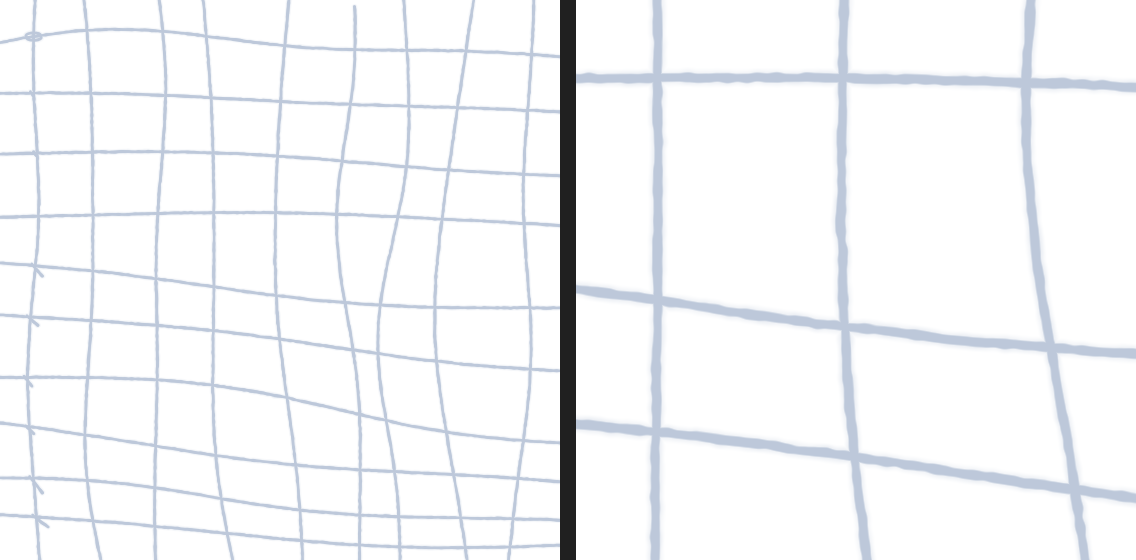
Left: the whole. Right: its middle third, enlarged.
A Shadertoy shader for this pattern:

```glsl
// Hand-drawn grid of wavering blue-grey pen lines on white paper.

const vec3 PAPER = vec3(1.0);
const vec3 INK = vec3(0.74, 0.785, 0.855);
const int ROWS = 10;
const int COLUMNS = 9;
const float HALF_WIDTH = 0.0029;
const float BLEED_REACH = 0.0065;
const float BLEED_STRENGTH = 0.38;
const float ROUGHNESS = 0.0011;
const float WOBBLE = 0.0012;
const float PEN_START = 0.012;       // where the late column begins
const int LATE_COLUMN = 5;
const vec2 TICK_OFFSET = vec2(-0.0065, -0.0025);
const vec2 KNOT_RADII = vec2(0.0135, 0.0065);
const float PI = 3.14159;

// Per line, in percent of the canvas: start, drift, bow, sway
const vec4 ROW_SHAPE[ROWS] = vec4[ROWS](
    vec4(7.55, 2.6, -1.59, -1.17), vec4(16.7, 3.26, -0.38, -0.26),
    vec4(27.5, 3.9, -1.43, -0.46), vec4(38.8, 1.43, -1.43, 0.0),
    vec4(47.0, 7.94, 1.73, -0.72), vec4(56.25, 10.0, -0.52, -0.65),
    vec4(67.4, 11.7, -2.1, -1.4),  vec4(75.5, 10.5, 1.75, 0.0),
    vec4(85.3, 7.55, 1.1, -0.91),  vec4(91.9, 5.47, 1.56, -0.65));
const vec4 COLUMN_SHAPE[COLUMNS] = vec4[COLUMNS](
    vec4(6.25, 0.78, -0.82, 0.85),   vec4(15.0, 3.0, -0.44, 1.38),
    vec4(28.4, -0.65, 0.26, 0.47),   vec4(36.3, 5.2, -0.95, 1.22),
    vec4(51.6, 2.47, -3.3, -0.43),   vec4(63.3, 0.91, -1.98, -1.08),
    vec4(72.1, -0.65, -2.17, 1.84),  vec4(84.6, -1.17, -5.86, 0.48),
    vec4(95.3, -4.43, 1.15, -1.15));

// Finer ripples, in percent
const float ROW_RIPPLE[ROWS] = float[ROWS](
    -0.81, -0.18, 0.13, 0.07, -0.16, 0.17, 0.36, -0.26, -0.46, 0.0);
const vec2 COLUMN_RIPPLE[COLUMNS] = vec2[COLUMNS](
    vec2(-0.29, -0.42), vec2(-0.48, 0.3), vec2(0.44, 0.36),
    vec2(-0.25, 0.13), vec2(0.33, -0.16), vec2(0.83, 0.56),
    vec2(0.99, -0.55), vec2(0.33, -0.18), vec2(-0.03, 0.42));

// Length of the stray tick on each row, in percent; zero means none
const float TICK_LENGTH[ROWS] = float[ROWS](
    0.0, 1.0, 1.0, 0.0, 2.8, 2.6, 2.3, 1.9, 3.6, 3.4);

float hash(vec2 p) {
    return fract(sin(dot(p, vec2(127.1, 311.7))) * 43758.5453);
}

float noise(vec2 p) {
    vec2 cell = floor(p), f = fract(p);
    f = f * f * (3.0 - 2.0 * f);
    return mix(mix(hash(cell), hash(cell + vec2(1, 0)), f.x),
               mix(hash(cell + vec2(0, 1)), hash(cell + vec2(1, 1)), f.x), f.y);
}

// Line position (x) and slope (y) at parameter t
vec2 curve(float t, vec4 shape, vec2 ripple) {
    vec4 amplitude = vec4(shape.zw, ripple);
    vec4 frequency = PI * vec4(1, 2, 3, 4);
    float position = shape.x + shape.y * t + dot(amplitude, sin(frequency * t));
    float slope = shape.y + dot(amplitude * frequency, cos(frequency * t));
    return vec2(position, slope) * 0.01;
}

vec2 rowCurve(int i, float x) {
    return curve(x, ROW_SHAPE[i], vec2(ROW_RIPPLE[i], 0.0));
}

vec2 columnCurve(int i, float y) {
    return curve(y, COLUMN_SHAPE[i], COLUMN_RIPPLE[i]);
}

float segmentDistance(vec2 p, vec2 a, vec2 along) {
    vec2 q = p - a;
    return length(q - along * clamp(dot(q, along) / dot(along, along), 0.0, 1.0));
}

float ellipseRing(vec2 q, vec2 radii) {
    float k = length(q / radii);
    return abs(k - 1.0) * k / max(length(q / (radii * radii)), 1e-4);
}

float gridDistance(vec2 p) {
    float d = 1.0;
    for (int i = 0; i < COLUMNS; i++) {
        vec2 c = columnCurve(i, p.y);
        float across = (p.x - c.x) * inversesqrt(1.0 + c.y * c.y);
        float beyond = i == LATE_COLUMN ? max(PEN_START - p.y, 0.0) : 0.0;
        d = min(d, length(vec2(across, beyond)));
    }
    for (int i = 0; i < ROWS; i++) {
        vec2 c = rowCurve(i, p.x);
        d = min(d, abs(p.y - c.x) * inversesqrt(1.0 + c.y * c.y));

        // Ticks lean off the first column; a knot ties the top corner
        float rowY = rowCurve(i, 0.06).x;
        vec2 crossing = vec2(columnCurve(0, rowY).x, rowY);
        if (TICK_LENGTH[i] > 0.0) {
            vec2 lean = normalize(vec2(1.0, 0.7 + 0.8 * hash(vec2(i, 3))));
            d = min(d, segmentDistance(p, crossing + TICK_OFFSET, lean * TICK_LENGTH[i] * 0.01));
        }
        if (i == 0) d = min(d, ellipseRing(p - crossing, KNOT_RADII));
    }
    return d;
}

void mainImage(out vec4 fragColor, in vec2 fragCoord) {
    vec2 p = fragCoord / iResolution.xy;
    p.y = 1.0 - p.y;

    // Unsteady hand and rough pen edge
    vec2 shake = vec2(noise(p * 45.0), noise(p * 45.0 + 37.0)) - 0.5;
    float d = gridDistance(p + WOBBLE * shake) + ROUGHNESS * (noise(p * 170.0) - 0.5);

    // Solid stroke with a patchy soft bleed
    float softness = max(0.0009, 0.75 / iResolution.y);
    float stroke = 1.0 - smoothstep(HALF_WIDTH - softness, HALF_WIDTH + softness, d);
    float bleed = 1.0 - smoothstep(HALF_WIDTH * 0.6, BLEED_REACH, d);
    bleed *= BLEED_STRENGTH * mix(0.5, 1.0, noise(p * 110.0 + 11.0));
    fragColor = vec4(mix(PAPER, INK, max(stroke, bleed)), 1.0);
}
```
